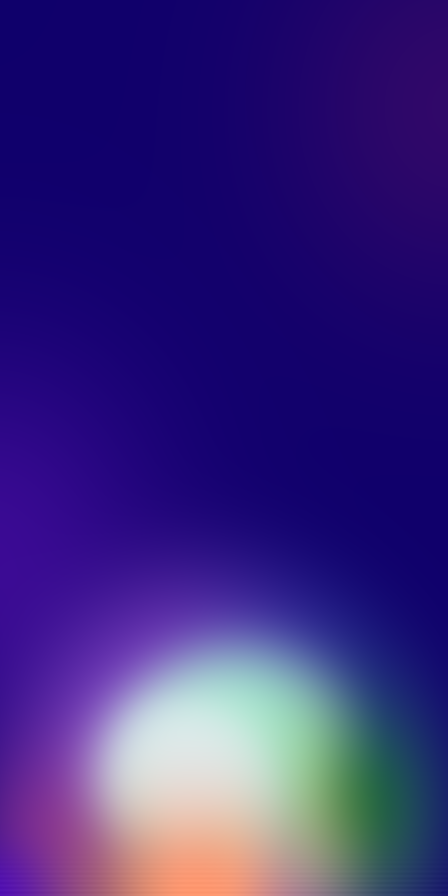
Give the GLSL for this background, as a Shadertoy shader.

```glsl
// Soft coloured light rising from the bottom of a deep indigo field.
// Each light is an elliptical falloff, blended over the last from the
// widest halo down to the bright core and the warm base.

// Falloff around a centre; a higher power gives a flatter core.
float glow(vec2 p, vec2 centre, vec2 radius, float power) {
    return exp(-pow(length((p - centre) / radius), power));
}

void mainImage(out vec4 fragColor, in vec2 fragCoord) {
    // x spans 0..1 and y spans 0..2, from the lower left
    vec2 p = fragCoord / iResolution.xy * vec2(1.0, 2.0);

    // Indigo field with faint plum and violet side lights
    vec3 color = vec3(0.06, 0.0, 0.42);
    color = mix(color, vec3(0.19, 0.03, 0.41), glow(p, vec2(1.02, 1.76), vec2(0.40, 0.45), 2.0));
    color = mix(color, vec3(0.23, 0.04, 0.58), glow(p, vec2(-0.02, 0.76), vec2(0.38, 0.46), 2.0));

    // Outer halo, violet on the left and blue on the right
    vec3 halo = mix(vec3(0.55, 0.30, 0.80), vec3(0.22, 0.28, 0.70), smoothstep(0.3, 0.85, p.x));
    color = mix(color, halo, glow(p, vec2(0.49, 0.22), vec2(0.45, 0.49), 4.0));

    // Magenta left flank and blue-violet corner
    color = mix(color, vec3(0.56, 0.15, 0.56), 0.65 * glow(p, vec2(0.12, 0.13), vec2(0.16, 0.20), 2.0));
    color = mix(color, vec3(0.27, 0.0, 0.80), 0.8 * glow(p, vec2(0.0), vec2(0.15, 0.11), 2.0));

    // Mint dome
    color = mix(color, vec3(0.62, 0.92, 0.80), glow(p, vec2(0.53, 0.27), vec2(0.27, 0.29), 4.5));

    // Right flank, from leaf green to deep green
    vec3 leaf = mix(vec3(0.50, 0.72, 0.36), vec3(0.08, 0.38, 0.22), smoothstep(0.65, 0.88, p.x));
    color = mix(color, leaf, glow(p, vec2(0.80, 0.19), vec2(0.17, 0.24), 2.0));

    // Pale core with a crisper upper right rim
    vec3 pale = vec3(0.87, 0.93, 0.94);
    color = mix(color, pale, glow(p, vec2(0.41, 0.27), vec2(0.20, 0.19), 3.0));
    color = mix(color, pale, 0.25 * smoothstep(0.2, 0.4, p.x) * glow(p, vec2(0.38, 0.19), vec2(0.24), 8.0));

    // Warm base: ochre, orange, then pink from left to right
    vec3 ember = mix(vec3(0.78, 0.50, 0.30), vec3(1.0, 0.59, 0.43), smoothstep(0.2, 0.42, p.x));
    ember = mix(ember, vec3(0.85, 0.48, 0.52), smoothstep(0.5, 0.68, p.x));
    color = mix(color, ember, glow(p, vec2(0.44, 0.0), vec2(0.29, 0.20), 2.0));

    // Faint horizontal rows along the bottom edge
    color += 0.012 * sin(p.y * 600.0) * smoothstep(0.12, 0.0, p.y);

    fragColor = vec4(color, 1.0);
}
```
